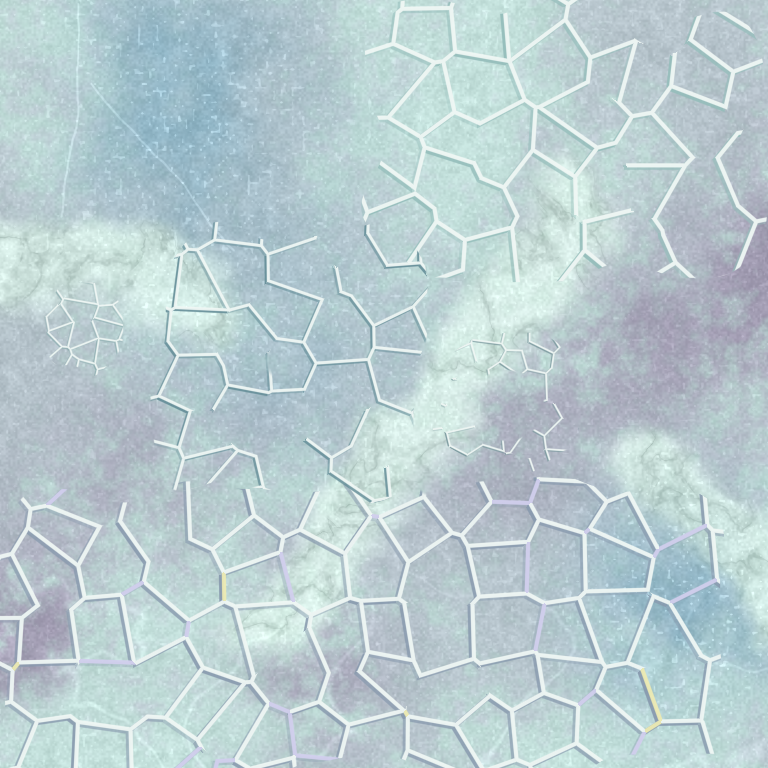
This texture is drawn by a three.js fragment shader. Its source:

```glsl
// Weathered pastel stone in mint, blue and mauve, overlaid with raised white crack lattices.
varying vec2 vUv;

vec2 hash2(vec2 p) {
  vec3 h = fract(p.xyx * vec3(.1031, .1030, .0973));
  h += dot(h, h.yzx + 33.33);
  return fract((h.xx + h.yz) * h.zy);
}

float noise(vec2 p) {
  vec2 i = floor(p), f = fract(p);
  f = f * f * (3. - 2. * f);
  return mix(mix(hash2(i).x, hash2(i + vec2(1, 0)).x, f.x),
             mix(hash2(i + vec2(0, 1)).x, hash2(i + 1.).x, f.x), f.y);
}

float fbm(vec2 p) {
  float sum = 0., amp = .5;
  for (int i = 0; i < 5; i++) {
    sum += amp * noise(p);
    p = mat2(1.6, 1.2, -1.2, 1.6) * p + 17.3;
    amp *= .5;
  }
  return sum / .97;
}

float segment(vec2 p, vec2 a, vec2 b) {
  vec2 ab = b - a;
  return length(p - a - ab * clamp(dot(p - a, ab) / dot(ab, ab), 0., 1.));
}

float blob(vec2 p, vec2 centre, vec2 radius) {
  vec2 d = (p - centre) / radius;
  return exp(-dot(d, d));
}

float stroke(float d, float halfWidth) {
  return 1. - smoothstep(halfWidth - .0009, halfWidth + .0011, d);
}

vec2 cellPoint(vec2 cell) {
  return cell + .5 + .86 * (hash2(cell + 40.) - .5);
}

// Distance to the nearest kept Voronoi edge, and that edge's random value
vec2 cellEdge(vec2 p, float dropped) {
  vec2 home = floor(p), base = home;
  float nearest = 9.;
  for (int y = -1; y <= 1; y++)
    for (int x = -1; x <= 1; x++) {
      vec2 cell = base + vec2(x, y), d = cellPoint(cell) - p;
      if (dot(d, d) < nearest) { nearest = dot(d, d); home = cell; }
    }
  vec2 a = cellPoint(home), edge = vec2(9., 0.);
  for (int y = -2; y <= 2; y++)
    for (int x = -2; x <= 2; x++) {
      if (x == 0 && y == 0) continue;
      vec2 cell = home + vec2(x, y), b = cellPoint(cell);
      vec2 pick = hash2(home + cell + 7.);
      float d = dot(.5 * (a + b) - p, normalize(b - a));
      if (pick.x > dropped && d < edge.x) edge = vec2(d, pick.y);
    }
  return edge;
}

// One patch of raised lines with an offset shadow; hollow empties its middle
void lattice(inout vec3 col, vec2 p, vec2 centre, vec2 size, float cell, float halfWidth,
             float dropped, float hollow, vec3 shade, float tinted) {
  vec2 d = abs(p - centre);
  if (d.x > size.x + .04 || d.y > size.y + .04) return;
  float rim = length(max(d - size + .07 * min(1., size.y / .1), 0.)) - .07 * min(1., size.y / .1);
  rim += cell * .7 * (noise(p / cell * .9) - .5);
  float mask = 1. - smoothstep(-.001, .001, rim);
  mask *= smoothstep(hollow - .03, hollow + .01, length(d / size));
  vec2 shift = halfWidth * vec2(1.3, 1.1);
  vec2 under = cellEdge((p + shift) / cell + centre * 50., dropped);
  vec2 line = cellEdge(p / cell + centre * 50., dropped);
  float shadow = stroke(under.x * cell, halfWidth * 1.15) * mask;
  col = mix(col, shade, shadow * (.3 + .65 * under.y));
  vec3 ink = vec3(.94, .97, .96);
  ink = mix(ink, vec3(.93, .92, .70), tinted * step(.94, line.y));
  ink = mix(ink, vec3(.82, .81, .93), tinted * step(line.y, .13));
  col = mix(col, ink, stroke(line.x * cell, halfWidth) * mask * .94);
}

void main() {
  vec2 p = vUv;
  vec2 q = p + .14 * (vec2(fbm(p * 6.), fbm(p * 6. + 31.)) - .5);
  float grain = fbm(p * 62.), mottle = fbm(p * 17. + 5.), wash = fbm(p * 3.5 + 11.);

  // Stained ground
  vec3 col = mix(vec3(.77, .885, .865), vec3(.71, .765, .795),
                 smoothstep(.28, .74, wash + .6 * (grain - .5) + .35 * (mottle - .5)));
  float blue = blob(q, vec2(.25, .84), vec2(.13, .17)) + blob(q, vec2(.89, .22), vec2(.14, .12))
             + .35 * blob(q, vec2(.38, .55), vec2(.16, .15));
  col = mix(col, vec3(.54, .70, .77), clamp(blue * (.5 + 1.1 * (mottle - .2)), 0., .85));
  float mauve = blob(q, vec2(1., .65), vec2(.09, .18)) + .75 * blob(q, vec2(.83, .56), vec2(.13, .15))
              + blob(q, vec2(.04, .18), vec2(.12, .10)) + .75 * blob(q, vec2(.40, .13), vec2(.10, .12))
              + .5 * blob(q, vec2(.18, .38), vec2(.16, .12)) + .5 * blob(q, vec2(.64, .43), vec2(.12, .12));
  col = mix(col, vec3(.59, .55, .65),
            clamp(mauve * smoothstep(.25, .8, .5 * mottle + .5 * grain + .08), 0., .8));

  // Pale mineral seams with curled veins
  float seam = segment(q, vec2(-.02, .68), vec2(.27, .61));
  seam = min(seam, segment(q, vec2(.34, .18), vec2(.53, .42)));
  seam = min(seam, segment(q, vec2(.53, .42), vec2(.76, .73)));
  seam = min(seam, segment(q, vec2(.84, .37), vec2(1.03, .25)));
  float crust = 1. - smoothstep(.025, .075, seam);
  float curl = abs(fbm(q * 15. + 3.) - .5);
  col = mix(col, vec3(.81, .905, .865), crust * .75);
  col += crust * (.06 * smoothstep(.03, .12, curl) - .07 * (1. - smoothstep(0., .03, curl)));

  // Hairline fractures
  vec2 bent = mix(p, q, .25);
  float hair = min(segment(bent, vec2(.12, .89), vec2(.31, .67)),
                   segment(bent, vec2(.11, .99), vec2(.08, .72)));
  float arc = abs(fract(fbm(p * 2.2 + 2.) * 7.) - .5) * .035;
  col += .08 * stroke(hair, .0013);
  col += .06 * stroke(arc, .001) * smoothstep(.45, .1, p.y + .2 * (wash - .5));

  // Fine speckle
  float speck = noise(p * 330.), dust = noise(p * 210. + 9.);
  col += .13 * (grain - .5) + .07 * (speck - .5);
  col += (.05 + .08 * min(blue, 1.)) * smoothstep(.74, .95, dust);

  // Lattice patches, large to small
  lattice(col, p, vec2(.735, .825), vec2(.245, .17), .073, .0026, .14, 0., vec3(.58, .74, .73), 0.);
  lattice(col, p, vec2(.47, .18), vec2(.485, .18), .073, .0026, .14, 0., vec3(.53, .60, .68), 1.);
  lattice(col, p, vec2(.37, .53), vec2(.165, .17), .064, .0019, .20, .15, vec3(.40, .56, .60), 0.);
  lattice(col, p, vec2(.66, .472), vec2(.09, .085), .036, .0011, .36, .55, vec3(.48, .60, .62), 0.);
  lattice(col, p, vec2(.107, .57), vec2(.056, .053), .027, .0011, .18, .2, vec3(.55, .68, .69), 0.);

  gl_FragColor = vec4(clamp(col, 0., 1.), 1.);
}
```
